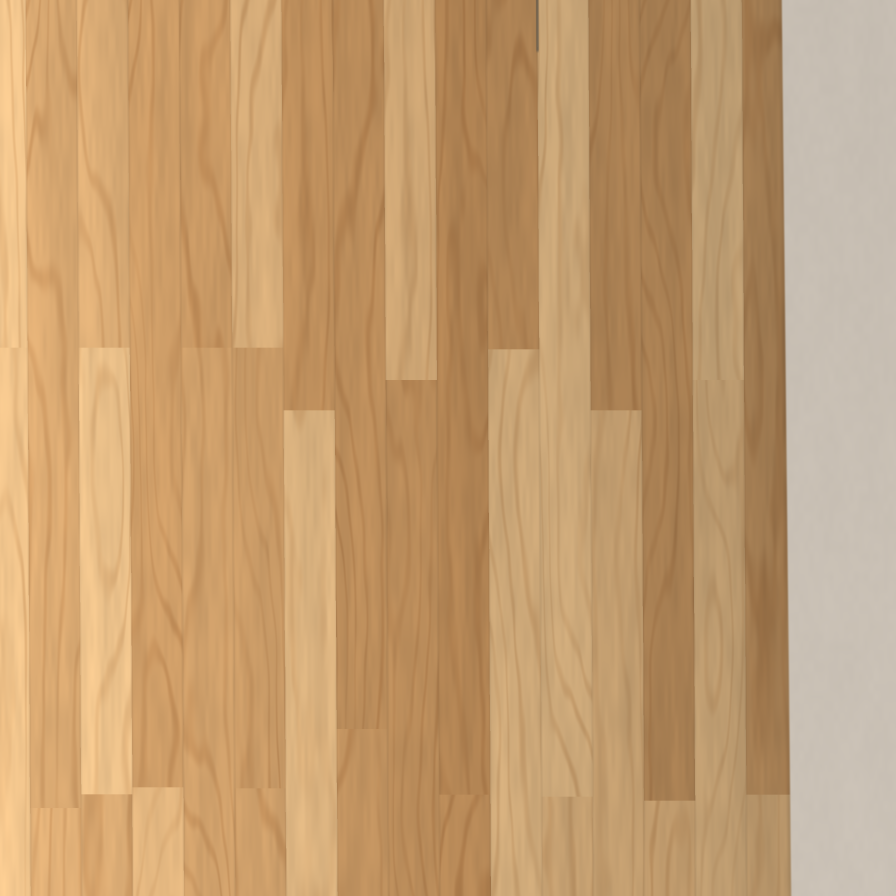
Reproduce this texture procedurally as a WebGL 1 fragment shader.

```glsl
precision highp float;
// Wood-strip floor beside a pale wall: sixteen slightly leaning strips, cut into
// boards at staggered joints. Each board gets a tone and its own grain from
// stretched noise; warm light falls off from left to right.

uniform vec2 u_resolution;

const vec3 DARK_WOOD = vec3(0.715, 0.520, 0.320);
const vec3 PALE_WOOD = vec3(0.880, 0.730, 0.530);
const vec3 WALL = vec3(0.785, 0.750, 0.705);
const vec3 GRAIN_ABSORB = vec3(0.65, 1.0, 1.4);
const float STRIP_WIDTH = 0.0571;
const float FIRST_SEAM = 0.0286;

float hash(vec2 p) {
  vec3 q = fract(vec3(p.xyx) * 0.1031);
  q += dot(q, q.yzx + 33.33);
  return fract((q.x + q.y) * q.z);
}

float noise(vec2 p) {
  vec2 c = floor(p), f = fract(p);
  f = f * f * (3.0 - 2.0 * f);
  return mix(mix(hash(c), hash(c + vec2(1.0, 0.0)), f.x),
             mix(hash(c + vec2(0.0, 1.0)), hash(c + 1.0), f.x), f.y);
}

// 1 when two whole numbers agree, otherwise 0
float same(float a, float b) {
  return 1.0 - step(0.5, abs(a - b));
}

// Depth below the top edge of the upper and lower joint of a strip
vec2 jointDepths(float strip) {
  float upper = 0.388 + step(4.5, strip) * max(0.0, 0.07 - 0.017 * mod(strip, 6.0));
  float lower = 0.905 - 0.03 * hash(vec2(strip, 4.0)) - 0.075 * same(strip, 7.0);
  return vec2(upper, lower);
}

// Even strips break at the upper joint, odd at the lower, a few at both
float boardRow(float strip, float depth, vec2 joints) {
  float odd = mod(strip, 2.0);
  float both = same(mod(strip, 3.0), 2.0) * step(strip, 5.5);
  float upper = max(1.0 - odd, both) * step(joints.x, depth);
  float lower = max(odd, both) * step(joints.y, depth);
  return max(upper, 2.0 * lower);
}

// Tone from 0 (dark) to 1 (pale), with pale boards at regular intervals
float boardTone(float strip, float row) {
  float base = 0.08 + min(0.3, 0.05 * abs(strip - 8.5)) + 0.06 * row;
  float top = same(mod(strip, 3.0), 2.0) * (0.5 + 0.035 * strip);
  float middle = 0.85 * max(same(mod(strip, 4.0), 2.0), same(mod(strip, 12.0), 0.0));
  float bottom = 0.75 * max(same(mod(strip, 8.0), 3.0), step(10.5, strip));
  float pale = row < 0.5 ? top : (row < 1.5 ? middle : bottom);
  pale = max(pale, 0.85 * same(strip, 0.0));
  return max(base, pale) + 0.12 * (hash(vec2(strip, row + 20.0)) - 0.5);
}

// Thin wavy growth lines: contours of a field stretched along the board
float growthLines(vec2 p, float seed) {
  vec2 q = vec2(p.x * 1.3, p.y * 3.2) + seed * vec2(37.0, 61.0);
  float field = p.x * 2.2 + 3.8 * noise(q) + 0.25 * noise(q * vec2(5.0, 6.0));
  float ridge = 1.0 - abs(2.0 * fract(field) - 1.0);
  float strength = 0.25 + 0.75 * noise(q * vec2(1.7, 1.4) + 9.0);
  return smoothstep(0.62, 0.98, ridge) * strength;
}

// Fine fibres and broad streaks, centred on zero
float fibres(vec2 p, float seed) {
  float fine = noise(vec2(p.x * 15.0, p.y * 26.0) + seed * 91.0) - 0.5;
  float broad = noise(vec2(p.x * 4.0, p.y * 4.0) + seed * 53.0) - 0.5;
  return 0.055 * fine + 0.07 * broad;
}

vec3 floorColor(vec2 uv) {
  float depth = 1.0 - uv.y;
  float across = (uv.x - FIRST_SEAM - 0.0055 * depth) / STRIP_WIDTH + 1.0;
  float strip = floor(across);
  vec2 joints = jointDepths(strip);
  float row = boardRow(strip, depth, joints);
  float seed = hash(vec2(strip + 3.0, row + 7.0));
  vec2 p = vec2(across - strip, uv.y);

  vec3 color = mix(DARK_WOOD, PALE_WOOD, boardTone(strip, row));
  color *= 1.0 + fibres(p, seed);
  color *= 1.0 - 0.12 * growthLines(p, seed) * GRAIN_ABSORB;

  // Faint seams, and one open gap at the top
  float seam = abs(across - floor(across + 0.5)) * STRIP_WIDTH;
  color *= 1.0 - 0.05 * (1.0 - smoothstep(0.0005, 0.002, seam));
  float gap = same(floor(across + 0.5), 11.0) * (1.0 - smoothstep(0.055, 0.06, depth));
  color = mix(color, vec3(0.42, 0.38, 0.32), 0.75 * gap * (1.0 - smoothstep(0.0008, 0.002, seam)));

  // Light from the left, a little dimmer toward the top
  return color * (mix(1.13, 0.84, uv.x / 0.88) - 0.03 * uv.y);
}

vec3 wallColor(vec2 uv) {
  float weave = noise(uv * vec2(180.0, 90.0)) + noise(uv * vec2(40.0, 12.0)) - 1.0;
  return WALL * (1.0 + 0.014 * weave - 0.02 * (uv.y - 0.5));
}

vec3 scene(vec2 uv) {
  float fromEdge = uv.x - 0.8725 - 0.0105 * (1.0 - uv.y);
  vec3 wood = floorColor(uv) * (1.0 - 0.1 * smoothstep(-0.006, 0.0, fromEdge));
  return mix(wood, wallColor(uv), smoothstep(-0.0015, 0.0015, fromEdge));
}

void main() {
  // Average a 3 by 3 grid of samples for soft edges
  vec3 sum = vec3(0.0);
  for (int i = 0; i < 3; i++) {
    for (int j = 0; j < 3; j++) {
      vec2 offset = (vec2(float(i), float(j)) - 1.0) * 0.4;
      sum += scene((gl_FragCoord.xy + offset) / u_resolution);
    }
  }
  gl_FragColor = vec4(sum / 9.0, 1.0);
}
```
